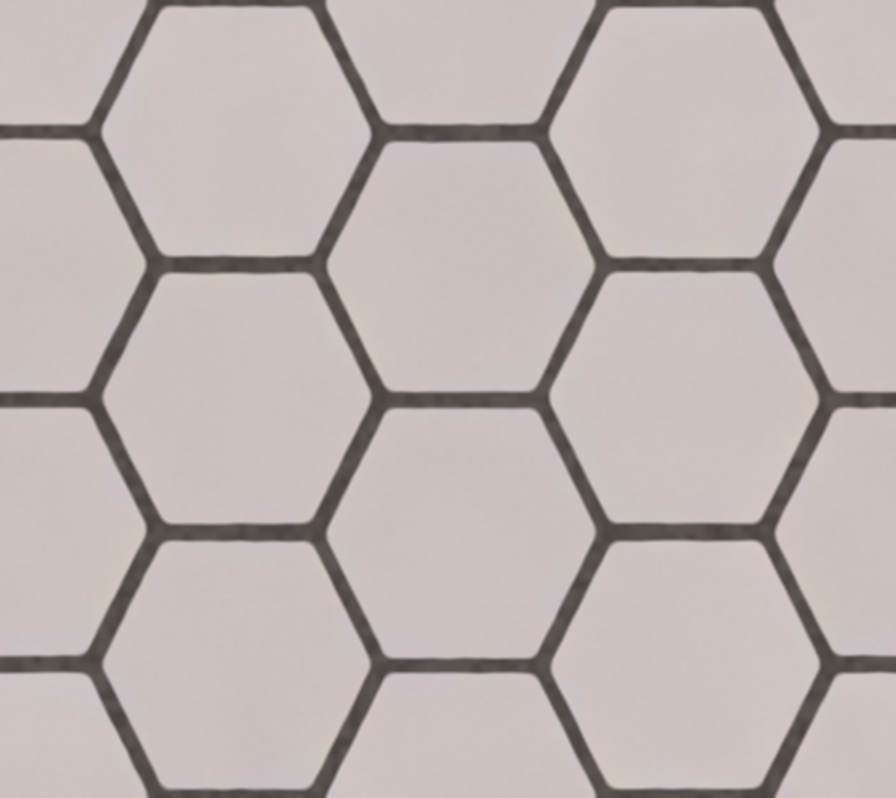
A Shadertoy shader for this pattern:

```glsl
// Pale hexagonal tiles with dark grout: four staggered columns, three tiles high.
// Each pixel finds its cell, then takes a rounded minimum over its six edges;
// edge widths and offsets vary by wrapped hashes, so the canvas tiles.

float hash(vec2 p) {
    vec3 q = fract(p.xyx * vec3(0.1031, 0.1030, 0.0973));
    q += dot(q, q.yzx + 33.33);
    return fract((q.x + q.y) * q.z);
}

// Value noise that wraps after a whole number of cells
float noise(vec2 uv, vec2 period) {
    vec2 p = uv * period, i = floor(p), f = p - i;
    f = f * f * (3.0 - 2.0 * f);
    vec2 a = mod(i, period), b = mod(i + 1.0, period);
    return mix(mix(hash(a), hash(vec2(b.x, a.y)), f.x),
               mix(hash(vec2(a.x, b.y)), hash(b), f.x), f.y);
}

float smoothMin(float a, float b, float k) {
    float h = max(k - abs(a - b), 0.0) / k;
    return min(a, b) - 0.25 * k * h * h;
}

// 1 on the cell border; input in column and half-row units
float hexMetric(vec2 r) {
    r = abs(r);
    return max(r.y, dot(r, vec2(1.542, 0.458)));
}

// Distance from the grout into the tile, in canvas heights
float tileInset(vec2 local, vec2 id) {
    float inset = 1.0;
    for (int i = 0; i < 6; i++) {
        float a = float(i % 3) - 1.0;
        float side = i < 3 ? 1.0 : -1.0;
        vec2 toNeighbour = side * vec2(a, 2.0 - abs(a));
        float d = a == 0.0 ? (1.0 - side * local.y) / 6.0
                : 0.1628 * (1.0 - dot(local, toNeighbour * vec2(1.542, 0.458)));
        // Both tiles beside an edge share its key
        vec2 key = mod(2.0 * id + toNeighbour, vec2(8.0, 12.0));
        float halfWidth = 0.0098 + 0.0026 * (hash(key + 17.0) - 0.5);
        float shift = 0.003 * (hash(key + 51.0) - 0.5);
        inset = smoothMin(inset, d + side * shift - halfWidth, 0.01);
    }
    return inset;
}

void mainImage(out vec4 fragColor, in vec2 fragCoord) {
    vec2 uv = fragCoord / iResolution.xy;

    // Nearest cell of the two interleaved grids
    vec2 s = uv * vec2(4.0, 6.0) - vec2(1.057, 1.0);
    vec2 idA = 2.0 * round(s * 0.5);
    vec2 idB = 2.0 * round((s - 1.0) * 0.5) + 1.0;
    vec2 id = hexMetric(s - idA) < hexMetric(s - idB) ? idA : idB;
    float inset = tileInset(s - id, id);
    inset += 0.0014 * (noise(uv, vec2(56.0, 50.0)) - 0.5);

    // Tile face: slight shade per tile, soft mottling and fine grain
    float shade = hash(mod(id, vec2(4.0, 6.0)) + 83.0) - 0.5;
    float mottle = noise(uv, vec2(14.0, 12.0)) - 0.5;
    float grain = noise(uv, vec2(160.0, 142.0)) - 0.5;
    vec3 tile = vec3(0.797, 0.760, 0.750) + 0.012 * shade + 0.012 * mottle + 0.008 * grain;

    // Faint pink, yellow and pale tints along the rim
    float rim = exp(-max(inset, 0.0) * 55.0);
    float warm = noise(uv + 0.37, vec2(18.0, 16.0)) - 0.5;
    float cool = noise(uv + 0.71, vec2(24.0, 21.0)) - 0.5;
    tile += rim * (0.012 + 0.05 * warm * vec3(0.8, 0.2, -0.8)
                         + 0.05 * cool * vec3(0.3, -0.5, 0.5));

    // Grout with darker and lighter flecks
    float fleck = noise(uv, vec2(96.0, 86.0));
    vec3 grout = mix(vec3(0.295, 0.265, 0.255), vec3(0.365, 0.340, 0.330), fleck);

    float soft = max(0.0036, 0.8 / iResolution.y);
    vec3 colour = mix(grout, tile, smoothstep(-soft, soft, inset));
    fragColor = vec4(colour, 1.0);
}
```
